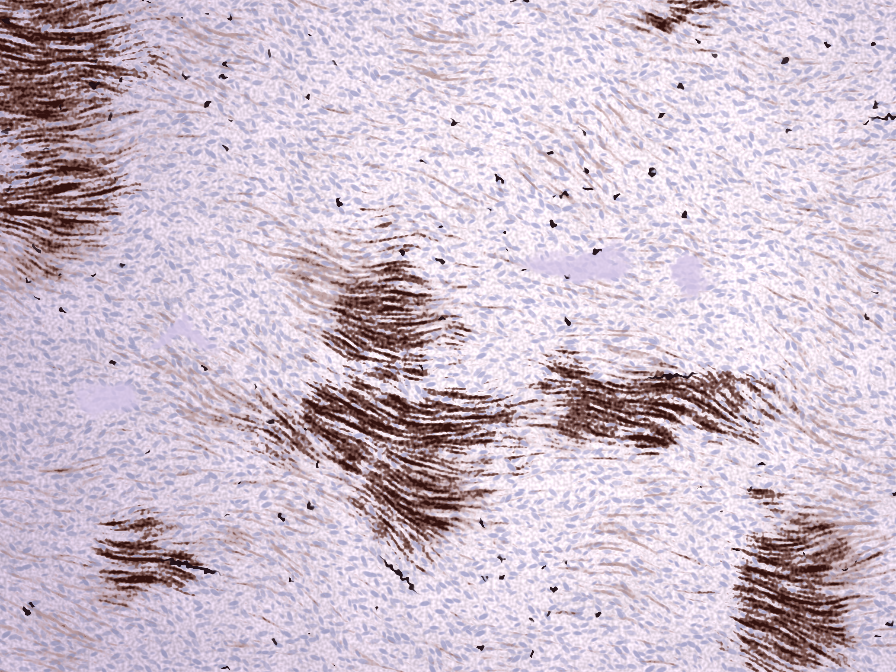
A Shadertoy shader for this texture:

```glsl
// Stained tissue: pale ground with blue-grey nuclei, brown fibre bundles, dark specks and lavender gaps.

// Colours
const vec3 PALE     = vec3(0.98, 0.93, 0.97);
const vec3 DUSK     = vec3(0.82, 0.76, 0.85);
const vec3 NUCLEUS  = vec3(0.61, 0.61, 0.77);
const vec3 TAN      = vec3(0.66, 0.52, 0.51);
const vec3 BROWN    = vec3(0.48, 0.33, 0.31);
const vec3 UMBER    = vec3(0.20, 0.07, 0.06);
const vec3 INK      = vec3(0.12, 0.05, 0.08);
const vec3 LAVENDER = vec3(0.83, 0.77, 0.90);

// Sizes, in canvas heights
const float FIBRE_FREQ   = 165.0;
const float FIBRE_LENGTH = 0.030;
const float CLUMP_FREQ   = 62.0;
const float CLUMP_LENGTH = 0.055;
const float NUCLEUS_CELL = 0.0125;
const float SPECK_CELL   = 0.032;
const float SLIT_CELL    = 0.32;
const float FLOW_TILT    = -0.22;
const float FLOW_SWING   = 1.1;
const float FLOW_JITTER  = 0.7;
const int   TAPS         = 13;

// Stained bundles and gaps: centre, radii
const vec4 BUNDLES[9] = vec4[9](
    vec4(0.06, 0.90, 0.15, 0.14), vec4(0.06, 0.71, 0.11, 0.09),
    vec4(0.57, 0.54, 0.09, 0.11), vec4(0.58, 0.36, 0.20, 0.06),
    vec4(0.97, 0.40, 0.17, 0.06), vec4(0.61, 0.26, 0.09, 0.07),
    vec4(0.24, 0.17, 0.09, 0.06), vec4(1.18, 0.11, 0.09, 0.12),
    vec4(1.01, 0.96, 0.05, 0.04));
const vec4 GAPS[4] = vec4[4](
    vec4(0.15, 0.41, 0.035, 0.026), vec4(0.27, 0.50, 0.05, 0.012),
    vec4(0.86, 0.61, 0.070, 0.024), vec4(1.04, 0.585, 0.032, 0.018));

vec3 hash3(vec2 p) {
    vec3 q = fract(p.xyx * vec3(0.1031, 0.1030, 0.0973));
    q += dot(q, q.yxz + 33.33);
    return fract((q.xxy + q.yzz) * q.zyx);
}

float corner(vec2 cell, vec2 f) {
    float a = 6.2832 * hash3(cell).x;
    return dot(vec2(cos(a), sin(a)), f);
}

// Gradient noise, about -0.7 to 0.7
float noise(vec2 p) {
    vec2 i = floor(p), f = p - i;
    vec2 u = f * f * f * (f * (f * 6.0 - 15.0) + 10.0);
    vec2 e = vec2(1.0, 0.0);
    return mix(mix(corner(i, f), corner(i + e, f - e), u.x),
               mix(corner(i + e.yx, f - e.yx), corner(i + 1.0, f - 1.0), u.x), u.y);
}

float flowAngle(vec2 p) {
    return FLOW_TILT + FLOW_SWING * noise(p * 3.1 + 7.0) + FLOW_JITTER * noise(p * 13.0 + 3.0);
}

// Noise smeared along the flow, giving short thin fibres
float fibres(vec2 p, vec2 dir, float freq, float len) {
    float sum = 0.0;
    for (int i = 0; i < TAPS; i++) {
        float t = float(i) / float(TAPS - 1) - 0.5;
        sum += noise((p + dir * len * t) * freq + 40.0);
    }
    return 5.5 * sum / float(TAPS);
}

// Ellipses scattered one per cell and turned along the flow
float scatter(vec2 p, float cell, vec2 radii, float density, float turn, float soft, float seed) {
    float cover = 0.0;
    vec2 home = floor(p / cell);
    for (int y = -1; y <= 1; y++)
    for (int x = -1; x <= 1; x++) {
        vec2 id = home + vec2(x, y);
        vec3 rnd = hash3(id + seed);
        vec3 kind = hash3(id + seed + 91.0);
        vec2 centre = (id + 0.1 + 0.8 * rnd.xy) * cell;
        float a = flowAngle(centre) + turn * (kind.y - 0.5);
        vec2 d = p - centre;
        vec2 q = vec2(cos(a) * d.x + sin(a) * d.y, cos(a) * d.y - sin(a) * d.x);
        vec2 r = radii * mix(0.5, 1.3, kind.z);
        float dist = (length(q / r) - 1.0) * r.y;
        float shape = 1.0 - smoothstep(-soft, soft, dist);
        cover = max(cover, shape * step(rnd.z, density) * mix(0.5, 1.0, kind.x));
    }
    return cover;
}

void mainImage(out vec4 fragColor, in vec2 fragCoord) {
    vec2 p = fragCoord / iResolution.y;
    float angle = flowAngle(p);
    vec2 dir = vec2(cos(angle), sin(angle));
    vec2 warp = vec2(noise(p * 9.0), noise(p * 9.0 + 30.0))
              + 0.6 * vec2(noise(p * 24.0), noise(p * 24.0 + 50.0));
    vec2 ragged = vec2(noise(p * 110.0), noise(p * 110.0 + 60.0));
    float fine = fibres(p, dir, FIBRE_FREQ, FIBRE_LENGTH);
    float clump = fibres(p, dir, CLUMP_FREQ, CLUMP_LENGTH);
    float grain = noise(p * 210.0);

    // Where the stain and the gaps lie
    float stain = 0.0, gap = 0.0;
    for (int i = 0; i < BUNDLES.length(); i++) {
        vec2 q = (p + 0.08 * warp - BUNDLES[i].xy) / BUNDLES[i].zw;
        stain = max(stain, 1.0 - smoothstep(0.4, 1.75, length(q)));
    }
    for (int i = 0; i < GAPS.length(); i++) {
        vec2 q = (p + 0.045 * warp + 0.01 * ragged - GAPS[i].xy) / GAPS[i].zw;
        gap = max(gap, 1.0 - smoothstep(0.6, 1.2, length(q)));
    }

    // Ground, darker away from the lit centre
    float shade = smoothstep(0.25, 0.95, length(p - vec2(0.87, 0.56)));
    vec3 col = mix(PALE, DUSK, shade);
    col *= 1.0 + 0.2 * grain + 0.05 * noise(p * 14.0);

    // Nuclei and faint tan fibres
    float nuclei = scatter(p, NUCLEUS_CELL, vec2(0.0064, 0.0029), 0.8, 1.6, 0.0013, 0.0);
    col = mix(col, NUCLEUS * mix(1.04, 0.93, shade), 0.85 * nuclei);
    float haze = 0.45 * fine + 0.25 * clump + 0.6 * noise(p * 6.0) + 0.4 * grain + 0.6 * stain;
    col = mix(col, TAN, 0.7 * smoothstep(0.15, 0.75, haze) * (1.0 - gap));
    col = mix(col, LAVENDER, 0.8 * gap);

    // Stained bundles
    float depth = 1.3 * stain - 0.85 + 0.6 * fine + 0.35 * clump
                + 0.5 * grain - 0.15 * nuclei - gap;
    col = mix(col, BROWN, smoothstep(0.0, 0.4, depth));
    col = mix(col, UMBER, smoothstep(0.35, 0.85, depth));

    // Dark specks and slits
    vec2 rough = p + 0.008 * ragged;
    float crowd = clamp(0.05 + 0.45 * noise(p * 4.0 + 15.0), 0.02, 0.3);
    float specks = scatter(rough, SPECK_CELL, vec2(0.0055, 0.0030), crowd, 2.0, 0.0012, 200.0);
    float slits = scatter(rough, SLIT_CELL, vec2(0.042, 0.0034), 0.4, 0.5, 0.0012, 400.0);
    col = mix(col, INK, 0.95 * smoothstep(0.05, 0.7, max(specks, slits)));

    fragColor = vec4(clamp(col, 0.0, 1.0), 1.0);
}
```
